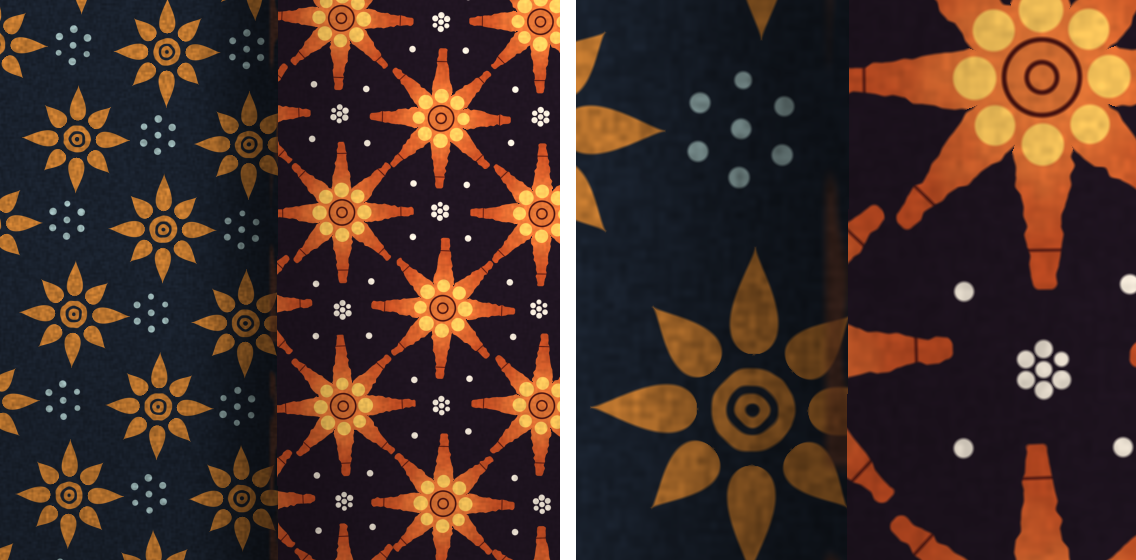
Left, the full canvas; right, a detail of the centre.
Give the GLSL for this pattern, as a WebGL 1 fragment shader.

```glsl
precision highp float;
// Two printed cloths meeting at a vertical fold: small ochre suns on navy, large orange
// suns on plum. Each cloth is a slanted checker lattice of suns and dot rosettes, built
// from folded polar distances, with hand-print jitter, fold shading and weave grain.
uniform vec2 u_resolution;

const float TAU = 6.2831853;
const float FOLD_X = 0.496;
const vec3 NAVY = vec3(0.095, 0.125, 0.170);
const vec3 PLUM = vec3(0.115, 0.075, 0.120);
const vec3 OCHRE = vec3(0.730, 0.455, 0.180);
const vec3 ORANGE = vec3(0.890, 0.460, 0.210);
const vec3 RED = vec3(0.740, 0.290, 0.130);
const vec3 YELLOW = vec3(0.960, 0.760, 0.350);
const vec3 OUTLINE = vec3(0.270, 0.070, 0.060);
const vec3 PALE_BLUE = vec3(0.580, 0.680, 0.680);
const vec3 CREAM = vec3(0.920, 0.880, 0.820);
const vec3 BROWN = vec3(0.250, 0.130, 0.080);
// Lattices: origin, step across, step up
const vec2 LEFT_ORIGIN = vec2(0.136, 0.755);
const vec2 LEFT_COL = vec2(0.1560, -0.0060);
const vec2 LEFT_ROW = vec2(0.0033, 0.1590);
const vec2 RIGHT_ORIGIN = vec2(0.786, 0.792);
const vec2 RIGHT_COL = vec2(0.1775, -0.0020);
const vec2 RIGHT_ROW = vec2(-0.0012, 0.1720);
const vec2 LEFT_ROSETTE_SHIFT = vec2(-0.012, 0.008);
const float JITTER = 0.007;

float hash(vec2 p) {
  vec3 q = fract(vec3(p.xyx) * 0.1031);
  q += dot(q, q.yzx + 33.33);
  return fract((q.x + q.y) * q.z);
}

float noise(vec2 p) {
  vec2 i = floor(p), f = fract(p);
  f = f * f * (3.0 - 2.0 * f);
  return mix(mix(hash(i), hash(i + vec2(1, 0)), f.x),
             mix(hash(i + vec2(0, 1)), hash(i + vec2(1, 1)), f.x), f.y);
}

float cover(float d) {
  float soft = max(0.0013, 0.8 / u_resolution.y);
  return 1.0 - smoothstep(-soft, soft, d);
}

// Folds the plane into n sectors; returns position along and across one arm, and its index
vec3 foldArms(vec2 d, float n) {
  float a = atan(d.y, d.x + 1e-6), k = floor(a * n / TAU + 0.5);
  a -= k * TAU / n;
  return vec3(length(d) * vec2(cos(a), sin(a)), mod(k + n, n));
}

float rosette(vec2 d, float ring, float dotSize, vec2 id) {
  vec3 f = foldArms(d.yx, 6.0);
  float size = dotSize * (0.85 + 0.3 * hash(id + f.z));
  return min(length(d) - dotSize, length(f.xy - vec2(ring, 0.0)) - size);
}

// Eight teardrop petals around a ringed disc
vec4 smallSun(vec2 d, vec2 id) {
  vec3 f = foldArms(d, 8.0);
  float tip = mix(0.097, 0.083, mod(f.z, 2.0)) + 0.006 * (hash(id + f.z * 3.1) - 0.5);
  float t = clamp((f.x - 0.033) / (tip - 0.033), 0.0, 1.0);
  float petal = max(abs(f.y) - 0.041 * sqrt(t) * pow(1.0 - t, 1.25), max(f.x - tip, 0.033 - f.x));
  float r = length(d) + 0.002 * (noise(d * 120.0 + id * 7.0) - 0.5);
  float disc = max(r - 0.0245, 0.0024 - abs(r - 0.0125));
  disc = max(disc, 0.0035 - r);
  return vec4(OCHRE, cover(min(petal, disc)));
}

// Eight long ragged arms with cut tips, yellow beads and an outlined hub
vec4 largeSun(vec2 d, vec2 id) {
  vec3 f = foldArms(d, 8.0);
  float diagonal = mod(f.z, 2.0);
  float tip = mix(0.127, 0.121, diagonal) + 0.005 * (hash(id + f.z * 2.3) - 0.5);
  float ragged = 0.0032 * (noise(vec2(f.x * 170.0, f.z * 9.0 + sign(f.y) + id.x * 5.0 + id.y)) - 0.5);
  float width = mix(0.0200, 0.0068, smoothstep(0.02, 0.13, f.x)) - 0.0015 * diagonal + ragged;
  vec2 corner = vec2(f.x - tip, abs(f.y) - width) + 0.004;
  float arm = length(max(corner, 0.0)) + min(max(corner.x, corner.y), 0.0) - 0.004;
  float cut = abs(f.x - tip + 0.020 + 0.004 * hash(id + f.z)) - 0.0009;
  float r = length(d);
  vec3 ink = mix(ORANGE, RED, smoothstep(0.03, 0.125, r + 0.02 * noise(d * 90.0)));
  ink = mix(ink, OUTLINE, 0.85 * cover(cut));
  float bead = length(f.xy - vec2(0.040, 0.0)) - 0.0122 - 0.0025 * (hash(id + f.z * 5.7) - 0.5);
  ink = mix(ink, YELLOW, cover(bead));
  ink = mix(ink, ORANGE * 0.93, cover(r - 0.024));
  float rings = min(abs(r - 0.0225) - 0.0014, abs(r - 0.0090) - 0.0014);
  return vec4(mix(ink, OUTLINE, cover(rings)), cover(arm));
}

vec3 printCloth(vec2 p, bool left) {
  vec2 origin = left ? LEFT_ORIGIN : RIGHT_ORIGIN;
  vec2 across = left ? LEFT_COL : RIGHT_COL, up = left ? LEFT_ROW : RIGHT_ROW;
  vec2 q = p - origin;
  float det = across.x * up.y - across.y * up.x;
  vec2 cell = floor(vec2(q.x * up.y - q.y * up.x, across.x * q.y - across.y * q.x) / det + 0.5);
  vec3 color = left ? NAVY : PLUM;
  for (int j = -1; j <= 1; j++) for (int i = -1; i <= 1; i++) {
    vec2 id = cell + vec2(i, j);
    vec2 d = q - across * id.x - up * id.y;
    d -= JITTER * (vec2(hash(id + 11.0), hash(id + 47.0)) - 0.5);
    float turn = 0.10 * (hash(id + 83.0) - 0.5);
    d += turn * vec2(-d.y, d.x);
    vec4 motif;
    if (mod(id.x + id.y, 2.0) < 0.5) {
      if (left) motif = smallSun(d, id); else motif = largeSun(d, id);
    } else if (left) {
      motif = vec4(PALE_BLUE, cover(rosette(d - LEFT_ROSETTE_SHIFT, 0.029, 0.0060, id)));
    } else {
      vec2 wobble = 0.006 * (vec2(hash(id + sign(d)), hash(id - 2.0 * sign(d))) - 0.5);
      float satellites = length(abs(d) - 0.049 + wobble) - 0.0058;
      motif = vec4(CREAM, cover(min(satellites, rosette(d, 0.0122, 0.0050, id))));
    }
    color = mix(color, motif.rgb, motif.a);
  }
  return color;
}

void main() {
  vec2 p = gl_FragCoord.xy / u_resolution;
  float edge = FOLD_X + 0.004 * (noise(vec2(p.y * 5.0, 3.0)) - 0.5);
  bool left = p.x < edge;
  vec3 color = printCloth(p, left);
  // Fold shading, with a turned-under sliver showing beside the edge
  if (left) {
    color *= 1.0 - 0.47 * smoothstep(0.32, 0.48, p.x);
    float sliver = smoothstep(0.478, 0.486, p.x) * smoothstep(0.45, 0.75, noise(p * vec2(60.0, 22.0)));
    color = mix(color, BROWN, 0.6 * sliver);
  } else {
    color *= mix(0.86, 1.06, smoothstep(edge, 0.78, p.x));
  }
  color *= mix(0.90, 1.03, smoothstep(0.0, 0.6, p.y));
  // Woven grain
  float grain = noise(p * vec2(260.0, 130.0)) + noise(p.yx * vec2(260.0, 130.0) + 71.0) - 1.0;
  color *= 1.0 + (left ? 0.20 : 0.10) * grain;
  gl_FragColor = vec4(color, 1.0);
}
```
